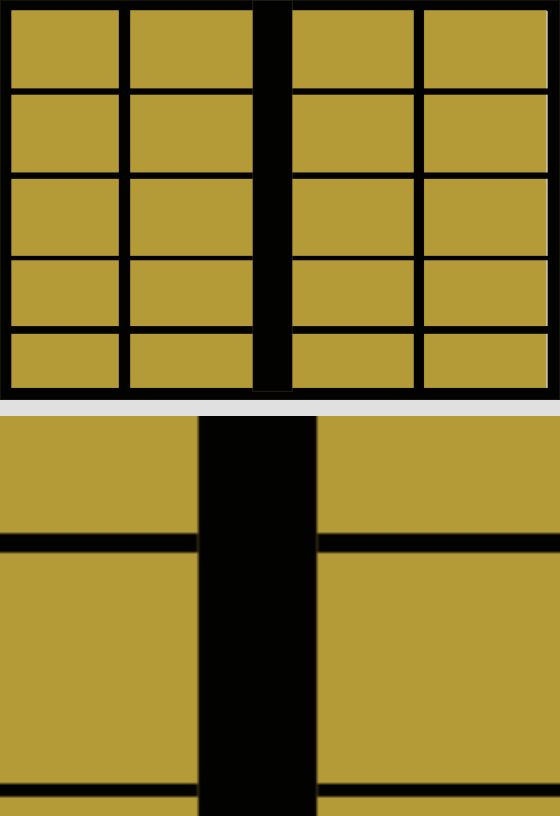
Top: the whole. Bottom: its middle third, enlarged.
Write a Shadertoy shader that draws this pattern.

```glsl
// Soft coverage of the interval span.x .. span.y
float band(float x, vec2 span, float soft) {
    return clamp((x - span.x) / soft + 0.5, 0.0, 1.0)
         * clamp((span.y - x) / soft + 0.5, 0.0, 1.0);
}

// Thin rectangular outline
float outline(vec2 p, vec2 lo, vec2 hi, float width) {
    vec2 q = abs(p - 0.5 * (lo + hi)) - 0.5 * (hi - lo);
    float d = length(max(q, 0.0)) + min(max(q.x, q.y), 0.0);
    return 1.0 - smoothstep(0.0, width, abs(d));
}

void mainImage(out vec4 fragColor, in vec2 fragCoord) {
    // Canvas units: 768 wide, 549 high, measured from the top left
    vec2 p = fragCoord / iResolution.xy * vec2(768.0, 549.0);
    p.y = 549.0 - p.y;
    float soft = max(1.5, 768.0 / iResolution.x);

    // Left and right edges of the columns, top and bottom edges of the rows
    vec2 columns[4] = vec2[4](vec2(15.5, 163.0), vec2(178.5, 346.5),
                              vec2(401.0, 567.5), vec2(581.5, 750.0));
    vec2 rows[5] = vec2[5](vec2(14.0, 121.3), vec2(130.0, 236.7), vec2(245.5, 351.2),
                           vec2(357.2, 447.5), vec2(458.2, 532.5));
    float across = 0.0, down = 0.0;
    for (int i = 0; i < 4; i++) across += band(p.x, columns[i], soft);
    for (int i = 0; i < 5; i++) down += band(p.y, rows[i], soft);

    // Black frame with faint olive hairlines around it and the central post
    vec3 color = vec3(0.008, 0.006, 0.005);
    float hairline = max(outline(p, vec2(346.5, 0.5), vec2(401.0, 537.0), soft),
                         0.6 * outline(p, vec2(0.5), vec2(767.5, 548.5), soft));
    color += vec3(0.13, 0.11, 0.04) * hairline;

    // Gold panes
    color = mix(color, vec3(0.71, 0.605, 0.22), across * down);

    // Pale sliver along the right side of the last column
    float sliver = band(p.x, vec2(749.3, 751.0), soft) * down * step(15.0, p.y);
    color = mix(color, vec3(0.93, 0.91, 0.82), sliver);

    fragColor = vec4(color, 1.0);
}
```
